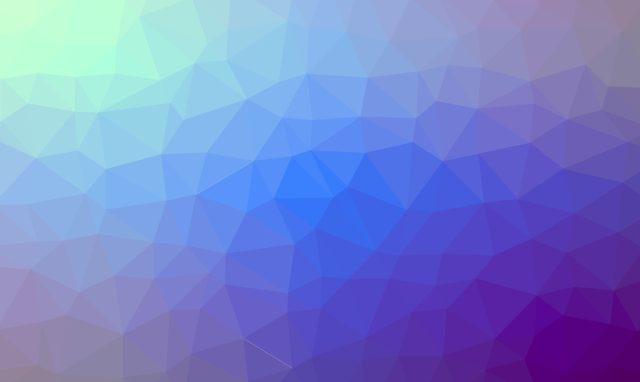
A Shadertoy shader for this background:

```glsl
// Low-poly mesh of flat triangles, shaded from mint through blue to deep purple.

const float CELL = 0.109;        // mesh spacing, in canvas heights
const float JITTER = 0.40;       // vertex displacement, in cells (below 0.5)
const vec2 GRID_SHIFT = vec2(7.3, 11.6);
const float SEAM_CHANCE = 0.04;  // share of cells with a pale diagonal
const float SEAM_WIDTH = 0.0016; // in canvas heights
const float SEAM_STRENGTH = 0.28;

// Palette used along both axes, and the positions of its inner stops
const vec3 PALE_LIME = vec3(0.80, 1.00, 0.82);
const vec3 MINT = vec3(0.68, 1.00, 0.86);
const vec3 BLUE = vec3(0.10, 0.47, 1.00);
const vec3 VIOLET = vec3(0.35, 0.00, 0.60);
const vec3 PLUM = vec3(0.31, 0.00, 0.37);
const float MINT_STOP = 0.17;
const float BLUE_STOP = 0.50;
const float VIOLET_STOP = 0.83;

const mat3 RGB_TO_XYZ = mat3(0.4124, 0.2126, 0.0193,
                             0.3576, 0.7152, 0.1192,
                             0.1805, 0.0722, 0.9505);

vec2 hash22(vec2 p) {
    vec3 q = fract(p.xyx * vec3(0.1031, 0.1030, 0.0973));
    q += dot(q, q.yzx + 33.33);
    return fract((q.xx + q.yz) * q.zy);
}

float cross2(vec2 a, vec2 b) { return a.x * b.y - a.y * b.x; }

// Cube-root XYZ: straight mixes here equal mixes in CIE Lab
vec3 toPerceptual(vec3 rgb) {
    return pow(RGB_TO_XYZ * pow(rgb, vec3(2.2)), vec3(1.0 / 3.0));
}

vec3 toDisplay(vec3 c) {
    vec3 linearRgb = inverse(RGB_TO_XYZ) * (c * c * c);
    return pow(clamp(linearRgb, 0.0, 1.0), vec3(1.0 / 2.2));
}

vec3 palette(float t) {
    vec3 c = mix(toPerceptual(PALE_LIME), toPerceptual(MINT),
                 clamp(t / MINT_STOP, 0.0, 1.0));
    c = mix(c, toPerceptual(BLUE),
            clamp((t - MINT_STOP) / (BLUE_STOP - MINT_STOP), 0.0, 1.0));
    c = mix(c, toPerceptual(VIOLET),
            clamp((t - BLUE_STOP) / (VIOLET_STOP - BLUE_STOP), 0.0, 1.0));
    return mix(c, toPerceptual(PLUM),
               clamp((t - VIOLET_STOP) / (1.0 - VIOLET_STOP), 0.0, 1.0));
}

// Equal blend of the horizontal and the top-down palette
vec3 gradient(vec2 gridPos) {
    vec2 pos = (gridPos - GRID_SHIFT) * CELL;
    float across = pos.x * iResolution.y / iResolution.x;
    return toDisplay(0.5 * (palette(across) + palette(1.0 - pos.y)));
}

vec2 meshVertex(vec2 id) {
    return id + JITTER * (2.0 * hash22(id) - 1.0);
}

// Signed distance to the line a-b, positive on its left
float edgeDistance(vec2 p, vec2 a, vec2 b) {
    return cross2(b - a, p - a) / length(b - a);
}

float segmentDistance(vec2 p, vec2 a, vec2 b) {
    vec2 ab = b - a;
    return length(p - a - ab * clamp(dot(p - a, ab) / dot(ab, ab), 0.0, 1.0));
}

// Flat colour times coverage, with the coverage in alpha
vec4 facet(vec2 p, vec2 a, vec2 b, vec2 c, float pixel) {
    float inside = min(edgeDistance(p, a, b),
                       min(edgeDistance(p, b, c), edgeDistance(p, c, a)));
    float coverage = clamp(0.5 + inside / pixel, 0.0, 1.0);
    if (coverage <= 0.0) return vec4(0.0);
    return vec4(gradient((a + b + c) / 3.0), 1.0) * coverage;
}

void mainImage(out vec4 fragColor, in vec2 fragCoord) {
    float pixel = 1.0 / (iResolution.y * CELL);
    vec2 p = fragCoord * pixel + GRID_SHIFT;
    vec4 mesh = vec4(0.0);
    float seam = 0.0;

    for (int j = -1; j <= 1; j++)
    for (int i = -1; i <= 1; i++) {
        vec2 id = floor(p) + vec2(i, j);
        vec2 a = meshVertex(id);
        vec2 b = meshVertex(id + vec2(1.0, 0.0));
        vec2 c = meshVertex(id + vec2(1.0, 1.0));
        vec2 d = meshVertex(id + vec2(0.0, 1.0));

        // Delaunay choice: cut through the wider pair of opposite corners
        float cornerSum = cross2(b - a, d - a) * dot(d - c, b - c)
                        + dot(b - a, d - a) * cross2(d - c, b - c);
        bool cutAC = cornerSum < 0.0;
        mesh += cutAC ? facet(p, a, b, c, pixel) + facet(p, a, c, d, pixel)
                      : facet(p, a, b, d, pixel) + facet(p, b, c, d, pixel);

        // Occasional pale hairline along the cut
        if (hash22(id + 57.0).x < SEAM_CHANCE) {
            float dist = cutAC ? segmentDistance(p, a, c) : segmentDistance(p, b, d);
            float halfWidth = 0.5 * SEAM_WIDTH / CELL;
            seam = max(seam, clamp(0.5 + (halfWidth - dist) / pixel, 0.0, 1.0));
        }
    }

    vec3 color = mesh.rgb / max(mesh.a, 0.0001);
    fragColor = vec4(mix(color, vec3(0.85), SEAM_STRENGTH * seam), 1.0);
}
```
